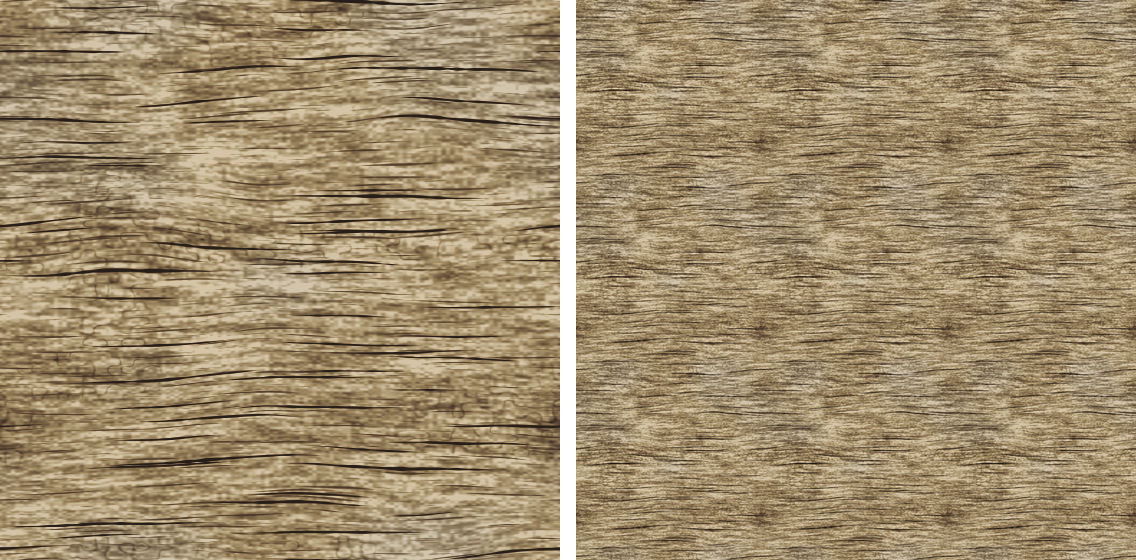
Left, the tile; right, the same tile 3 across and 3 down.
Reproduce this texture procedurally as a WebGL 1 fragment shader.

```glsl
precision highp float;
// Weathered oak: long tapered cracks over fine, gently waving horizontal grain.
// Wrapped value noise gives a tone that runs through a colour ramp; three
// layers of jittered grid cells carry the cracks, so all of it tiles.

uniform vec2 u_resolution;

#define BASE_TONE 0.685
#define WAVE_HEIGHT 0.034
#define RIPPLE_HEIGHT 0.006
#define STREAK_CONTRAST 0.24
#define FIBRE_CONTRAST 0.27
#define SPECKLE_CONTRAST 0.25
#define PATCH_CONTRAST 0.15
#define CRACK_HALF_WIDTH 0.0027
#define CRACK_SLOPE 0.05
#define EDGE_SOFTNESS 0.0015
#define GREYING 0.22

const vec3 CHARCOAL = vec3(0.18, 0.14, 0.11);
const vec3 UMBER = vec3(0.33, 0.25, 0.19);
const vec3 BARK = vec3(0.48, 0.39, 0.27);
const vec3 OAK = vec3(0.60, 0.51, 0.36);
const vec3 STRAW = vec3(0.69, 0.61, 0.46);
const vec3 CREAM = vec3(0.78, 0.71, 0.58);

float hash(vec2 p) {
  vec3 q = fract(p.xyx * 0.1031);
  q += dot(q, q.yzx + 33.33);
  return fract((q.x + q.y) * q.z);
}

// Wraps a whole-numbered cell into its period, safe against rounding.
vec2 wrapCell(vec2 cell, vec2 period) {
  return cell - period * floor((cell + 0.5) / period);
}

// Value noise with a whole number of cells across the canvas.
float noise(vec2 uv, vec2 period, float seed) {
  vec2 p = uv * period;
  vec2 i = floor(p);
  vec2 f = fract(p);
  f = f * f * (3.0 - 2.0 * f);
  vec2 lo = wrapCell(i, period) + seed * 17.0;
  vec2 hi = wrapCell(i + 1.0, period) + seed * 17.0;
  return mix(mix(hash(lo), hash(vec2(hi.x, lo.y)), f.x),
             mix(hash(vec2(lo.x, hi.y)), hash(hi), f.x), f.y);
}

float signedNoise(vec2 uv, vec2 period, float seed) {
  return noise(uv, period, seed) - 0.5;
}

// Coverage of tapered cracks, at most one in each cell of the grid.
float cracks(vec2 uv, vec2 grid, float halfWidth, float density, float seed) {
  float edge = max(1.0 / u_resolution.y, EDGE_SOFTNESS);
  float ragged = 0.6 + 0.8 * noise(uv, vec2(60.0, 30.0), seed + 5.0);
  vec2 home = floor(uv * grid);
  float cover = 0.0;
  for (int y = -1; y <= 1; y++) {
    for (int x = -1; x <= 1; x++) {
      vec2 cell = home + vec2(float(x), float(y));
      vec2 id = wrapCell(cell, grid) + seed * 31.0;
      vec2 jitter = vec2(hash(id + 3.7), hash(id + 11.3));
      vec2 d = uv - (cell + jitter) / grid;
      float size = hash(id + 23.9);
      float along = d.x * grid.x / mix(0.2, 0.62, size);
      float slope = CRACK_SLOPE * (1.6 * hash(id + 41.1) - 0.6);
      float across = abs(d.y - slope * d.x);
      float w = halfWidth * mix(0.5, 1.0, size) * ragged * (1.0 - along * along);
      float line = clamp((w - across) / edge + 0.5, 0.0, 1.0)
                 * clamp(2.0 * w / edge, 0.0, 1.0);
      cover = max(cover, line * step(hash(id + 57.7), density));
    }
  }
  return cover;
}

// Colour ramp indexed by tone; the last stop may run a little brighter.
vec3 woodColour(float tone) {
  vec3 c = mix(CHARCOAL, UMBER, clamp((tone - 0.18) / 0.15, -0.3, 1.0));
  c = mix(c, BARK, clamp((tone - 0.33) / 0.15, 0.0, 1.0));
  c = mix(c, OAK, clamp((tone - 0.48) / 0.12, 0.0, 1.0));
  c = mix(c, STRAW, clamp((tone - 0.60) / 0.09, 0.0, 1.0));
  return mix(c, CREAM, clamp((tone - 0.69) / 0.09, 0.0, 1.6));
}

void main() {
  vec2 uv = gl_FragCoord.xy / u_resolution;

  // Bend the grain
  vec2 grain = uv;
  grain.y += WAVE_HEIGHT * signedNoise(uv, vec2(4.0, 5.0), 1.0)
           + RIPPLE_HEIGHT * signedNoise(uv, vec2(11.0, 22.0), 2.0);

  // Layered fibres, from broad patches to fine speckle
  float tone = BASE_TONE
    + PATCH_CONTRAST * signedNoise(grain, vec2(5.0, 14.0), 3.0)
    + STREAK_CONTRAST * signedNoise(grain, vec2(11.0, 95.0), 4.0)
    + FIBRE_CONTRAST * signedNoise(grain, vec2(30.0, 210.0), 5.0)
    + SPECKLE_CONTRAST * signedNoise(grain, vec2(130.0, 250.0), 6.0);

  // Scaly patches with a faint net of checks
  float scaly = smoothstep(0.55, 0.85, noise(uv, vec2(5.0, 9.0), 7.0));
  float ridge = abs(2.0 * noise(grain, vec2(44.0, 80.0), 8.0) - 1.0);
  tone -= 0.16 * scaly * (1.0 - smoothstep(0.0, 0.3, ridge));

  // Pores, short splits and long cracks
  float pores = cracks(grain, vec2(16.0, 110.0), CRACK_HALF_WIDTH * 0.4, 0.6, 1.0);
  float splits = cracks(grain, vec2(7.0, 52.0), CRACK_HALF_WIDTH * 0.58, 0.55, 2.0);
  float gaps = cracks(grain, vec2(3.0, 27.0), CRACK_HALF_WIDTH, 0.62, 3.0);
  tone = mix(tone, 0.34, 0.55 * pores);
  tone = mix(tone, 0.24, 0.8 * splits);
  tone = mix(tone, 0.15, gaps);

  // Weathered grey areas
  vec3 colour = woodColour(tone);
  float grey = dot(colour, vec3(0.35, 0.5, 0.15));
  float weathering = GREYING * smoothstep(0.45, 0.9, noise(uv, vec2(4.0, 6.0), 9.0));
  gl_FragColor = vec4(mix(colour, vec3(grey), weathering), 1.0);
}
```
